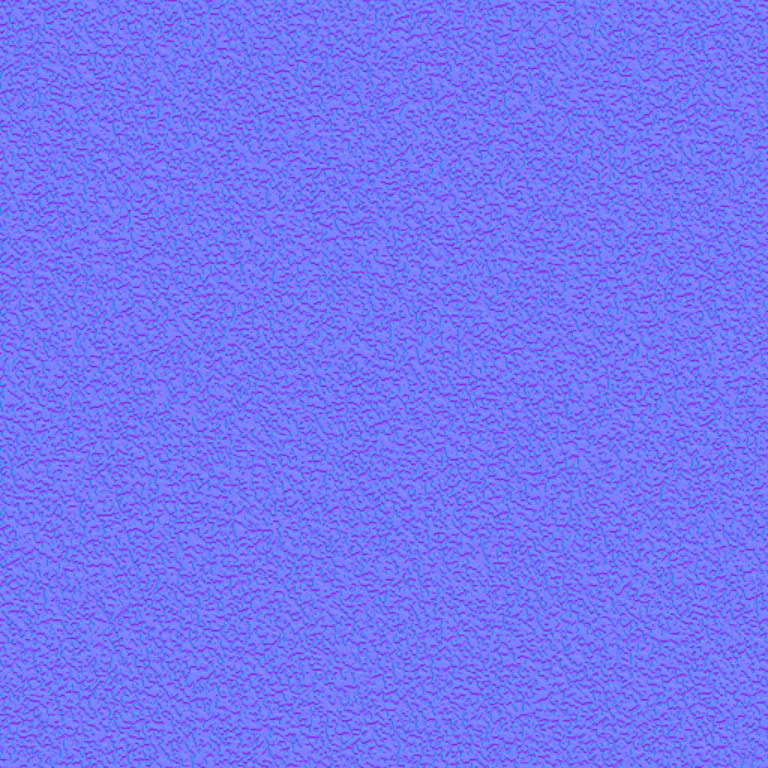
Give the GLSL for this texture map, as a WebGL 1 fragment shader.

```glsl
precision highp float;

uniform vec2 u_resolution;

#define GRID 512.0            // relief samples across the canvas
#define SOFTNESS 0.09         // width of the step between pits and plateaus
#define STEEP vec2(1.15, 1.3) // tilt of the faces turned left and down
#define RISE vec2(0.06, 0.22) // tilt of the faces turned right and up
#define CORNER 0.5            // how far crossing edges weaken each other

float hash(vec2 p) {
  vec3 q = fract(p.xyx * 0.1031);
  q += dot(q, q.yzx + 33.33);
  return fract((q.x + q.y) * q.z);
}

// Blurred white noise, pushed towards flat pits and plateaus
float height(vec2 cell) {
  float sum = 0.0;
  for (int j = -1; j <= 1; j++) {
    for (int i = -1; i <= 1; i++) {
      vec2 offset = vec2(float(i), float(j));
      vec2 weight = 2.0 - abs(offset);
      sum += weight.x * weight.y * hash(mod(cell + offset, GRID));
    }
  }
  return smoothstep(0.5 - SOFTNESS, 0.5 + SOFTNESS, sum / 16.0);
}

// Surface normal of one cell, with a strong and a weak side
vec3 cellNormal(vec2 cell) {
  float here = height(cell);
  vec2 slope = vec2(height(cell + vec2(1.0, 0.0)),
                    height(cell + vec2(0.0, 1.0))) - here;
  vec2 climb = max(slope, 0.0);
  vec2 fall = max(-slope, 0.0);
  climb = max(climb - CORNER * climb.yx, 0.0);
  return normalize(vec3(RISE * fall - STEEP * climb, 1.0));
}

void main() {
  // Blend the four nearest cells so that edges stay smooth when enlarged
  vec2 p = gl_FragCoord.xy / u_resolution * GRID - 0.5;
  vec2 cell = floor(p);
  vec2 f = p - cell;
  vec3 lower = mix(cellNormal(cell), cellNormal(cell + vec2(1.0, 0.0)), f.x);
  vec3 upper = mix(cellNormal(cell + vec2(0.0, 1.0)),
                   cellNormal(cell + vec2(1.0, 1.0)), f.x);
  vec3 normal = mix(lower, upper, f.y);

  // Pack the normal into colour
  gl_FragColor = vec4(normal * 0.5 + 0.5, 1.0);
}
```
